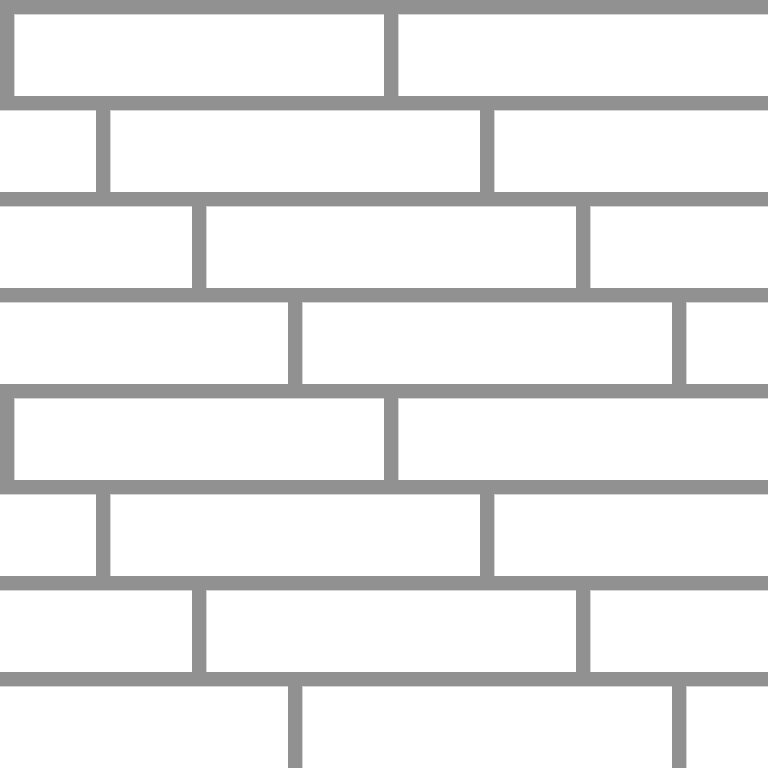
This pattern is drawn by a Shadertoy shader. Its source:

```glsl
// Distance to the nearest joint centre line, repeating every period
float lineDistance(float x, float period) {
    return abs(mod(x + 0.5 * period, period) - 0.5 * period);
}

// Signed distance to the mortar, in units of one course height
float mortarDistance(vec2 p) {
    float halfJoint = 0.075;
    float course = floor(p.y);
    // Bricks are four units long; each course steps one unit to the right
    float head = lineDistance(p.x - course - halfJoint, 4.0);
    float bed = lineDistance(p.y - halfJoint, 1.0);
    return min(head, bed) - halfJoint;
}

void mainImage(out vec4 fragColor, in vec2 fragCoord) {
    vec2 uv = fragCoord / iResolution.xy;
    float courses = 8.0;

    // Courses are counted downward from the top edge
    vec2 p = courses * vec2(uv.x, 1.0 - uv.y);
    float pixel = courses / min(iResolution.x, iResolution.y);
    float brick = clamp(mortarDistance(p) / pixel + 0.5, 0.0, 1.0);

    vec3 mortarColor = vec3(0.57);
    vec3 brickColor = vec3(1.0);
    fragColor = vec4(mix(mortarColor, brickColor, brick), 1.0);
}
```
